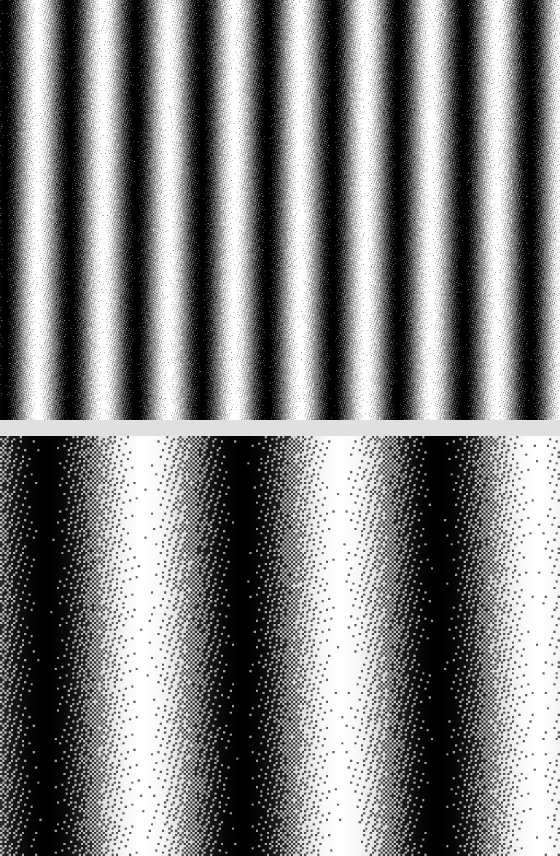
Top: the whole. Bottom: its middle third, enlarged.
This pattern is drawn by a Shadertoy shader. Its source:

```glsl
const float CELLS_ACROSS = 768.0;    // dither cells over the canvas width
const float STRIPES = 8.533;         // stripe periods over the canvas width
const float DARK_CENTER = 0.0086;    // first dark stripe, in canvas widths
const float TONE_MIN = 0.0;
const float TONE_MAX = 0.99;
const float DOT_CONTRAST = 0.6;      // strength of the dots over the smooth tone
const float JITTER = 0.35;           // irregularity of the dot spacing
const float WARP = 0.6;              // slow drift of the dot lattice
const float WARP_SIZE = 24.0;        // drift scale, in cells
const vec2 LATTICE_STEP = vec2(0.7549, 0.5698);
const vec3 INK = vec3(0.0);
const vec3 PAPER = vec3(1.0);
const int SAMPLES = 3;               // antialiasing samples per axis
const float TAU = 6.28319;

float hash(vec2 p) {
    return fract(sin(dot(p, vec2(12.9898, 78.233))) * 43758.5453);
}

float valueNoise(vec2 p) {
    vec2 i = floor(p), f = fract(p);
    f = f * f * (3.0 - 2.0 * f);
    return mix(mix(hash(i), hash(i + vec2(1, 0)), f.x),
               mix(hash(i + vec2(0, 1)), hash(i + vec2(1, 1)), f.x), f.y);
}

// Sinusoidal brightness across the canvas
float stripeTone(float x) {
    float wave = 0.5 - 0.5 * cos(TAU * STRIPES * (x - DARK_CENTER));
    return mix(TONE_MIN, TONE_MAX, wave);
}

// Evenly spread threshold: one checker colour fills before the other
float ditherThreshold(vec2 cell, float tone) {
    float parity = mod(cell.x + cell.y, 2.0);
    vec2 diagonal = floor(0.5 * vec2(cell.x + cell.y, cell.x - cell.y));
    float scatter = JITTER * 2.0 * min(tone, 1.0 - tone);
    float order = fract(dot(diagonal, LATTICE_STEP)
                        + WARP * valueNoise(cell / WARP_SIZE)
                        + scatter * (hash(cell + 0.37) - 0.5));
    return 0.5 * (parity + order);
}

// Smooth stripes broken up by fine dots
float ditheredStripes(vec2 cellPos) {
    vec2 cell = floor(cellPos);
    float tone = stripeTone((cell.x + 0.5) / CELLS_ACROSS);
    float dots = step(ditherThreshold(cell, tone), tone - 0.0001);
    return mix(stripeTone(cellPos.x / CELLS_ACROSS), dots, DOT_CONTRAST);
}

void mainImage(out vec4 fragColor, in vec2 fragCoord) {
    // Average over the pixel area to smooth cell edges at any size
    float coverage = 0.0;
    for (int j = 0; j < SAMPLES; j++) {
        for (int i = 0; i < SAMPLES; i++) {
            vec2 offset = (vec2(i, j) + 0.5) / float(SAMPLES) - 0.5;
            vec2 cellPos = (fragCoord + offset) / iResolution.x * CELLS_ACROSS;
            coverage += ditheredStripes(cellPos);
        }
    }
    coverage /= float(SAMPLES * SAMPLES);
    fragColor = vec4(mix(INK, PAPER, coverage), 1.0);
}
```
